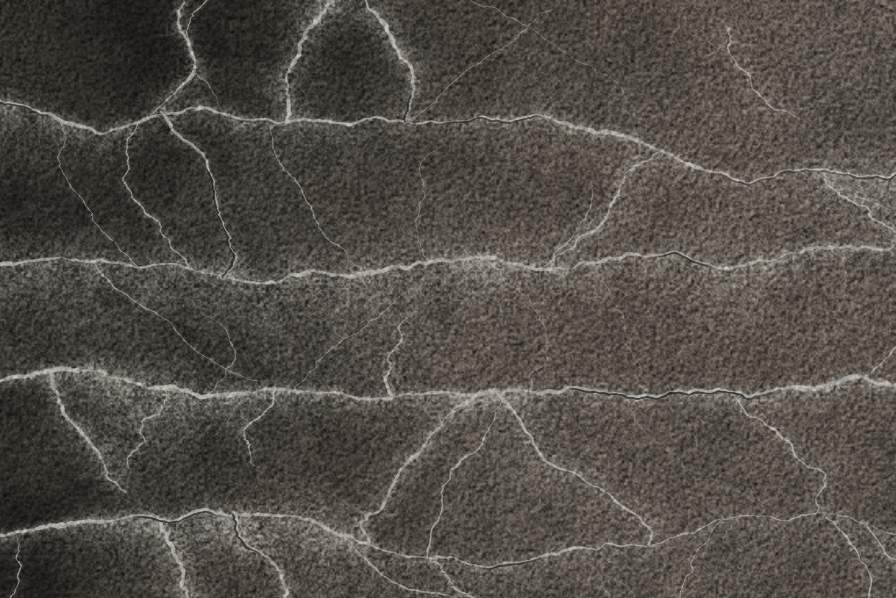
Write a Shadertoy shader that draws this texture.

```glsl
// Weathered dark concrete crossed by pale, lime-filled cracks.
// Long wandering cracks split the wall into bands; hashed branches link them.
// Each crack has a crisp core and a powdery halo over lit, grainy stone.

const vec3 DARK_STONE = vec3(0.150, 0.144, 0.131);
const vec3 PALE_STONE = vec3(0.335, 0.310, 0.279);
const vec3 LIME_DUST  = vec3(0.585, 0.570, 0.540);
const vec3 LIME_CORE  = vec3(0.690, 0.680, 0.660);
const vec3 FISSURE    = vec3(0.080, 0.075, 0.068);
const int   MAIN_CRACKS  = 4;
const int   BRANCHES     = 9;
const float FIRST_ROW    = 0.10;
const float ROW_SPACING  = 0.225;
const float CORE_WIDTH   = 0.0046;
const float GRAIN_SCALE  = 215.0;
const float GRAIN_AMOUNT = 0.44;
const float RELIEF       = 0.42;

float hash(vec2 p) {
    vec3 q = fract(vec3(p.xyx) * 0.1031);
    q += dot(q, q.yzx + 33.33);
    return fract((q.x + q.y) * q.z);
}

float noise(vec2 p) {
    vec2 i = floor(p), f = fract(p);
    f = f * f * (3.0 - 2.0 * f);
    return mix(mix(hash(i), hash(i + vec2(1, 0)), f.x),
               mix(hash(i + vec2(0, 1)), hash(i + vec2(1, 1)), f.x), f.y);
}

float fbm(vec2 p) {
    float sum = 0.0, gain = 0.5;
    for (int i = 0; i < 5; i++) {
        sum += gain * noise(p);
        p = mat2(1.6, 1.2, -1.2, 1.6) * p + 7.3;
        gain *= 0.5;
    }
    return sum;
}

// Jagged offset along a line, centred on zero
float wander(float s, float seed) {
    float sum = 0.0, size = 1.0, freq = 1.0;
    for (int i = 0; i < 5; i++) {
        sum += size * (noise(vec2(s * freq + 11.0, seed * 9.0 + float(i))) - 0.5);
        size *= 0.37;
        freq *= 2.7;
    }
    return sum;
}

// Height of a long crack
float mainY(float x, float row) {
    float tilt = 0.10 * (hash(vec2(row + 5.0, 3.0)) - 0.5);
    return FIRST_ROW + ROW_SPACING * row + tilt * (x - 0.75) + 0.12 * wander(x * 2.4, row + 20.0);
}

// Horizontal position of a branch at fraction t of its band
float branchX(float t, float id, float slot) {
    float start = 1.7 * (slot + hash(vec2(id, 1.0))) / float(BRANCHES) - 0.1;
    float lean = 0.55 * (hash(vec2(id, 2.0)) - 0.5);
    float bend = 0.50 * (hash(vec2(id, 3.0)) - 0.5);
    return start + lean * t + bend * t * t + 0.055 * wander(t * 2.6, id + 40.0);
}

// Layers: x = core, y = halo, z = dark fissure
void addCrack(inout vec3 layers, float d, float along, float seed, float strength, float haloWidth) {
    float aa = 0.8 / iResolution.y;
    float swell = noise(vec2(along * 26.0, seed)) * 0.7 + noise(vec2(along * 90.0, seed)) * 0.6;
    float w = CORE_WIDTH * strength * (0.2 + 0.7 * swell);
    float core = 1.0 - smoothstep(max(w - aa, 0.0), w + aa, abs(d));
    core *= smoothstep(0.0, 0.35, strength) * (0.6 + 0.4 * swell);
    layers.x = max(layers.x, core);
    layers.y += strength * exp(-abs(d) / haloWidth);
    float gap = smoothstep(0.60, 0.78, noise(vec2(along * 7.0, seed + 3.0)));
    float line = 1.0 - smoothstep(0.0006, 0.0006 + 1.5 * aa, abs(d + 0.0022));
    layers.z = max(layers.z, gap * line * smoothstep(0.4, 0.9, strength));
}

vec3 crackLayers(vec2 p) {
    vec3 layers = vec3(0.0);
    float lo = mainY(p.x, -1.0);
    float leftward = 1.0 - smoothstep(0.5, 1.3, p.x);
    for (int i = 0; i <= MAIN_CRACKS; i++) {
        float row = float(i);
        float hi = mainY(p.x, row);
        float span = max(hi - lo, 0.07);

        // Branches between two neighbouring long cracks
        for (int k = 0; k < BRANCHES; k++) {
            float id = row * float(BRANCHES) + float(k) + 1.0;
            float t = (p.y - lo) / span;
            float inside = smoothstep(-0.03, 0.0, t) * (1.0 - smoothstep(1.0, 1.03, t));
            if (hash(vec2(id, 4.0)) > 0.5) t = 1.0 - t;
            float x = branchX(t, id, float(k));
            float slope = (branchX(t + 0.02, id, float(k)) - x) / (0.02 * span);
            float d = (p.x - x) / sqrt(1.0 + slope * slope);
            float reach = 0.7 + 0.9 * hash(vec2(id, 5.0));
            float fade = inside * (1.0 - smoothstep(reach - 0.4, reach, t));
            float vigour = hash(vec2(id, 6.0));
            float strength = fade * (0.20 + 0.75 * vigour * vigour) * mix(0.55, 1.0, leftward);
            float dust = 0.003 + 0.030 * vigour * vigour * noise(vec2(t * 4.0, id));
            addCrack(layers, d, t * span, id, strength, dust);
        }

        // Long crack, with lime washed out below it
        if (i < MAIN_CRACKS) {
            float slope = (mainY(p.x + 0.002, row) - hi) / 0.002;
            float d = (p.y - hi) / sqrt(1.0 + slope * slope);
            float wash = noise(vec2(p.x * 4.0, row + 70.0));
            wash *= wash * mix(0.65, 1.15, leftward);
            float dust = d < 0.0 ? 0.008 + 0.075 * wash : 0.005 + 0.020 * wash;
            float strength = 0.60 + 0.5 * noise(vec2(p.x * 3.0, row + 80.0));
            if (i == 0) strength *= 1.0 - 0.75 * smoothstep(0.75, 1.15, p.x);
            addCrack(layers, d, p.x, row + 90.0, strength, dust);
        }
        lo = hi;
    }
    return layers;
}

void mainImage(out vec4 fragColor, in vec2 fragCoord) {
    vec2 p = fragCoord / iResolution.y;

    // Grain and side-lit relief
    vec2 g = p * GRAIN_SCALE;
    float grain = noise(g) + noise(g * 1.7 + 40.0) - 1.0;
    float relief = noise(g * 0.8) - noise(g * 0.8 + vec2(0.55, -0.65));
    float light = max(1.0 + GRAIN_AMOUNT * grain + RELIEF * relief, 0.25);

    // Stone: dark and damp at the left, paler and browner at the right
    float cloud = fbm(p * 3.2) - 0.48;
    float mottle = fbm(p * 15.0 + 30.0) - 0.48;
    float streak = noise(vec2(p.x * 38.0, p.y * 4.0)) - 0.5;
    float tone = smoothstep(-0.05, 1.20, p.x - 0.22 * (p.y - 0.5));
    tone = clamp(tone + 0.75 * cloud + 0.55 * mottle + 0.07 * streak, -0.15, 1.2);
    vec3 color = mix(DARK_STONE, PALE_STONE, tone);
    color *= 1.0 + vec3(0.02, 0.0, -0.025) * (fbm(p * 5.0 + 60.0) - 0.45) * 2.0;

    // Small pits
    vec2 cell = floor(p * 45.0);
    vec2 pit = fract(p * 45.0) - 0.3 - 0.4 * vec2(hash(cell + 9.0), hash(cell + 19.0));
    float hole = (1.0 - smoothstep(0.06, 0.17, length(pit))) * step(0.97, hash(cell + 29.0));
    color *= 1.0 - 0.5 * hole;

    // Lime dust, crack cores and open gaps
    vec2 ragged = p + 0.004 * (vec2(noise(p * 60.0), noise(p * 60.0 + 50.0)) - 0.5);
    vec3 layers = crackLayers(ragged);
    float powder = layers.y * (0.15 + 1.5 * fbm(p * 20.0 + 80.0) + 0.5 * grain);
    color = mix(color, LIME_DUST, clamp(0.74 * powder, 0.0, 0.82));
    color *= mix(light, 1.0, 0.3 * clamp(powder, 0.0, 1.0));
    color = mix(color, LIME_CORE * mix(1.0, light, 0.40), 0.90 * layers.x);
    color = mix(color, FISSURE, 0.7 * layers.z);

    fragColor = vec4(clamp(color, 0.0, 1.0), 1.0);
}
```
